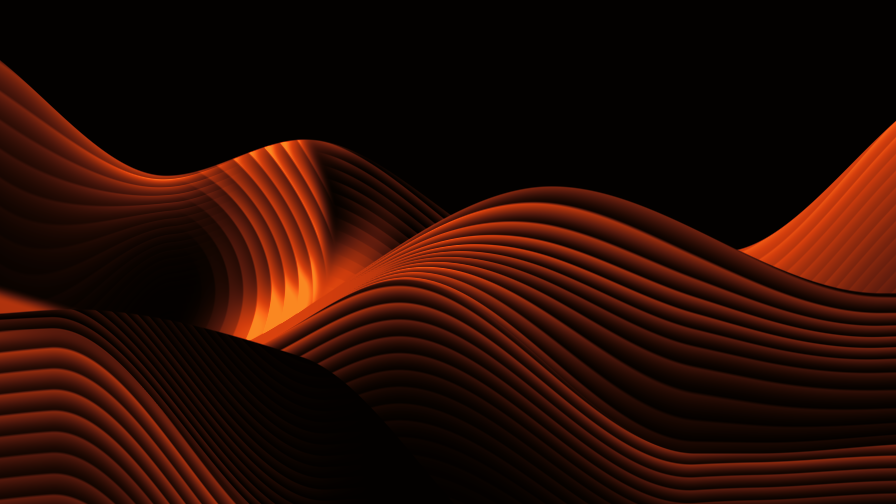
A Shadertoy shader for this background:

```glsl
// Glowing orange dunes of folded ribbons under a black sky.
// Each dune is a ridge curve built from smooth steps; its ribbons are a
// sawtooth over a flow phase, and one heat ramp colours the summed light.

#define RIBBONS_MAIN 11.0
#define RIBBONS_FRONT 24.0
#define RIBBONS_HOLLOW 36.0
#define RIBBON_EDGE 0.16
#define GLOW_STRENGTH 0.85
#define AMBIENT 0.012

float hash(float n) { return fract(sin(n * 127.1) * 437.58); }

// Height change "rise" eased between a and b
float slope(float a, float b, float rise, float x) {
    return rise * smoothstep(a, b, x);
}

// Ridge heights, from back to front
float backRidge(float x) {
    return 0.95 + slope(-0.15, 0.33, -0.299, x) + slope(0.33, 0.605, 0.072, x)
         + slope(0.605, 1.12, -0.253, x);
}
float rightRidge(float x) {
    return slope(1.2, 1.4, 0.5, x) + slope(1.43, 1.95, 0.35, x);
}
float mainRidge(float x) {
    return 0.27 + slope(0.3, 1.095, 0.36, x) + slope(1.095, 1.75, -0.212, x);
}
float innerRidge(float x) {
    return 0.28 + slope(0.4, 0.8, 0.165, x) + slope(0.8, 1.38, -0.345, x)
         + slope(1.5, 1.85, 0.02, x);
}
float frontRidge(float x) {
    return 0.376 + slope(-0.05, 0.14, 0.01, x) + slope(0.14, 1.2, -0.236, x)
         + slope(0.6, 1.1, -0.3, x);
}

// Ribbons: lit upper edge fading into shadow, averaged where too thin
float folds(float phase) {
    float width = fwidth(phase);
    float s = fract(phase);
    float lit = smoothstep(0.0, max(RIBBON_EDGE, width), s) * pow(1.0 - s, 1.3);
    lit *= 1.05 + 0.5 * hash(floor(phase));
    return mix(lit, 0.5, smoothstep(0.35, 0.9, width));
}

float cover(float depth) {
    float soft = 1.0 / iResolution.y;
    return smoothstep(-soft, soft, depth);
}

// Back dune: streaked left flank, curved hollow, dim right flank, hot floor
float backLight(vec2 p, float depth) {
    float x = p.x;
    float d = max(depth, 0.0);
    float reach = mix(0.20, 0.055, smoothstep(0.0, 0.34, x));
    float streaks = mix(0.55, 1.0, folds(depth / reach * 3.5 + x * 2.0));
    float flank = exp(-d / reach * 1.25) * streaks;
    flank *= mix(0.6, 1.15, smoothstep(0.02, 0.32, x)) * (1.0 - smoothstep(0.32, 0.5, x));

    vec2 q = (p - vec2(0.30, 0.42)) * vec2(1.0, 0.8);
    float r = length(q);
    float edge = 0.655 - 1.6 * pow(p.y - 0.55, 2.0);
    float hollow = smoothstep(0.07, 0.31, r) * smoothstep(0.32, 0.5, x);
    hollow *= mix(0.4, 1.0, folds(r * RIBBONS_HOLLOW + 0.5 * sin(p.y * 11.0)));
    hollow *= 0.8 * (1.0 - smoothstep(edge - 0.03, edge + 0.015, x));
    float crest = 0.45 * exp(-d * 38.0) * smoothstep(0.38, 0.52, x)
                * (1.0 - smoothstep(0.6, 0.74, x));

    float dim = 0.26 * exp(-d * 7.0) * folds(depth * 42.0 - x * 3.0)
              * smoothstep(edge, edge + 0.06, x);

    float h = p.y - mainRidge(x);
    float hot = GLOW_STRENGTH * exp(-h * h / 0.006)
              * smoothstep(0.34, 0.54, x) * (1.0 - smoothstep(0.66, 0.82, x));

    float sliver = 0.65 * smoothstep(0.0, 0.035, 0.437 - 0.3 * x - p.y)
                 * (1.0 - smoothstep(0.06, 0.3, x));
    return flank + hollow + crest + dim + hot + sliver;
}

float rightLight(vec2 p, float depth) {
    float lines = mix(0.85, 1.0, folds(depth * 30.0 + p.x * 4.0));
    return 0.95 * exp(-max(depth, 0.0) * 2.6) * lines;
}

// Main dune: ribbons fan out between its own ridge and the inner ridge
float mainLight(vec2 p, float depth) {
    float x = p.x;
    float v = depth / max(mainRidge(x) - innerRidge(x), 0.012);
    float body = mix(0.6, 0.06, smoothstep(0.6, 1.15, x));
    float lit = mix(body, 1.0, folds(v * RIBBONS_MAIN + 0.35 * sin(v * 9.0 + x * 2.0)));
    float power = mix(1.05, 0.42, smoothstep(0.5, 1.6, x));
    float shade = 1.0 - 0.8 * smoothstep(0.2, 0.85, v) * smoothstep(0.75, 1.35, x);
    return lit * power * shade;
}

float innerLight(vec2 p, float depth) {
    float x = p.x;
    float d = max(depth, 0.0);
    float lit = folds(depth * mix(30.0, 40.0, smoothstep(0.8, 1.5, x)) + 0.4 * sin(x * 5.0));
    float power = mix(0.9, 0.6, smoothstep(0.6, 1.2, x));
    return power * exp(-d * 10.0) * mix(0.12, 1.0, lit);
}

// Front dune: broad lit ribbons at the lower left, thin dark ones beyond
float frontLight(vec2 p, float depth) {
    float x = p.x;
    float e = 0.345 + slope(0.1, 0.65, -0.445, x) - p.y;
    float lit = folds(e * (e > 0.0 ? RIBBONS_FRONT : 45.0) + 0.3 * sin(x * 9.0));
    float broad = mix(0.62, 0.3, smoothstep(0.0, 0.3, e)) * mix(0.2, 1.0, lit);
    float thin = 0.26 * lit * exp(min(e, 0.0) * 6.0) * (1.0 - smoothstep(0.4, 0.75, x));
    return mix(thin, broad, smoothstep(-0.02, 0.02, e));
}

vec3 heat(float t) {
    float hot = smoothstep(0.8, 1.15, t);
    return vec3(min(t, 0.98), 0.29 * min(t, 1.1) + 0.21 * hot,
                0.05 * smoothstep(0.0, 0.4, t) + 0.08 * hot);
}

void mainImage(out vec4 fragColor, in vec2 fragCoord) {
    vec2 p = fragCoord / iResolution.xy * vec2(16.0 / 9.0, 1.0);
    float back = backRidge(p.x) - p.y;
    float right = rightRidge(p.x) - p.y;
    float middle = mainRidge(p.x) - p.y;
    float inner = innerRidge(p.x) - p.y;
    float front = frontRidge(p.x) - p.y;

    // Stack the dunes from back to front
    float light = backLight(p, back) * cover(back);
    light = mix(light, rightLight(p, right), cover(right));
    light = mix(light, mainLight(p, middle), cover(middle));
    light = mix(light, innerLight(p, inner), cover(inner));
    light = mix(light, frontLight(p, front), cover(front));
    fragColor = vec4(heat(light + AMBIENT), 1.0);
}
```
